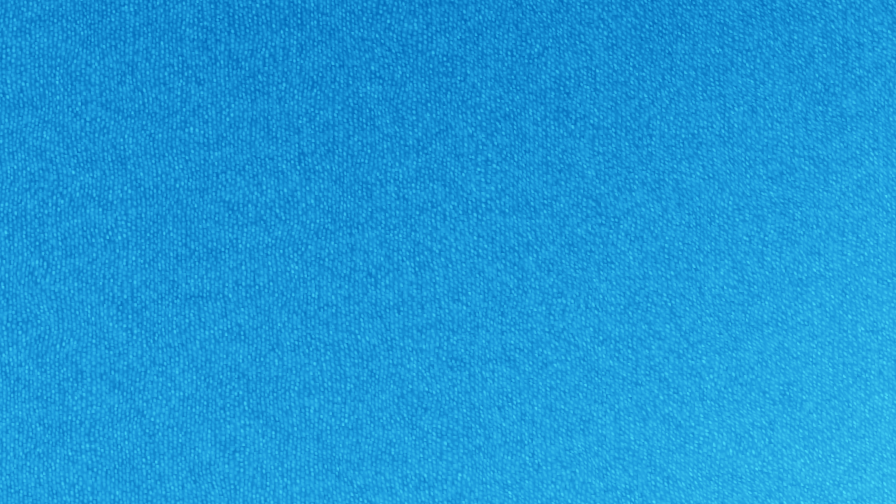
Write a Shadertoy shader that draws this texture.

```glsl
// Fine blue knitted cloth under soft light that brightens toward the lower right.

const vec3 DEEP_BLUE  = vec3(0.06, 0.51, 0.79);
const vec3 CLOTH_BLUE = vec3(0.12, 0.62, 0.87);
const vec3 LIT_BLUE   = vec3(0.21, 0.74, 0.92);
const float MID_TONE = 0.42;            // tone at which CLOTH_BLUE appears

const vec2 STITCHES = vec2(116.0, 108.0); // stitches per canvas height
const float STITCH_JITTER = 0.55;
const float STITCH_RELIEF = 0.48;
const float STITCH_MEAN = 0.38;         // average stitch height, keeps tone level
const float RIB_RELIEF = 0.05;
const float YARN_VARIATION = 0.28;
const float FIBRE_VARIATION = 0.30;
const float FIBRE_SCALE = 190.0;        // loose fibres per canvas height
const float MOTTLE = 0.10;
const float MOTTLE_SCALE = 34.0;
const float WARP = 0.012;
const float WARP_SCALE = 14.0;
const float FLECK_STRENGTH = 0.34;
const float FLECK_MEAN = 0.03;
const int SAMPLES = 3;                  // samples per pixel side
const float TAU = 6.28318;

float hash(vec2 p) {
    return fract(sin(dot(p, vec2(127.1, 311.7))) * 43758.5453);
}

float valueNoise(vec2 p) {
    vec2 cell = floor(p);
    vec2 f = fract(p);
    f = f * f * (3.0 - 2.0 * f);
    float low  = mix(hash(cell), hash(cell + vec2(1.0, 0.0)), f.x);
    float high = mix(hash(cell + vec2(0.0, 1.0)), hash(cell + vec2(1.0, 1.0)), f.x);
    return mix(low, high, f.y);
}

// Broad light: dark at the top centre, brightest at the lower right.
float lightTone(vec2 uv) {
    float down = 1.0 - uv.y;
    float side = uv.x - 0.4;
    return 0.10 + 0.27 * down + 0.62 * side * side + 0.32 * uv.x * down;
}

// Staggered stitches: faint upright ribs at the left, a falling lean at the right.
float stitchTone(vec2 p, float diagonal) {
    vec2 warp = vec2(valueNoise(p * WARP_SCALE), valueNoise(p * WARP_SCALE + 41.0)) - 0.5;
    vec2 grid = (p + WARP * warp) * STITCHES;
    float column = floor(grid.x);
    float tone = -RIB_RELIEF * (1.0 - diagonal) * cos(TAU * grid.x);

    grid.y += 0.5 * mod(column, 2.0);
    vec2 id = vec2(column, floor(grid.y));
    vec2 jitter = vec2(hash(id + 3.7), hash(id + 8.3)) - 0.5;
    vec2 local = fract(grid) - 0.5 + STITCH_JITTER * jitter;
    local.x += mix(0.1, 0.6, diagonal) * local.y;
    float height = smoothstep(0.6, 0.1, length(local * vec2(1.2, 0.9)));

    float yarn = hash(id);
    tone += (height - STITCH_MEAN) * STITCH_RELIEF * (0.6 + 0.8 * yarn);
    tone += (hash(id + 17.1) - 0.5) * YARN_VARIATION;
    tone += (pow(yarn, 8.0) * height - FLECK_MEAN) * FLECK_STRENGTH;
    tone += (valueNoise(p * FIBRE_SCALE) - 0.5) * FIBRE_VARIATION;
    return tone;
}

vec3 clothColour(float tone) {
    vec3 shade = mix(DEEP_BLUE, CLOTH_BLUE, min(tone / MID_TONE, 1.0));
    float lit = max((tone - MID_TONE) / (1.0 - MID_TONE), 0.0);
    return shade + (LIT_BLUE - CLOTH_BLUE) * lit;
}

void mainImage(out vec4 fragColor, in vec2 fragCoord) {
    vec2 uv = fragCoord / iResolution.xy;
    float diagonal = smoothstep(0.1, 0.9, uv.x);

    // Average the fine weave over the pixel.
    float weave = 0.0;
    for (int j = 0; j < SAMPLES; j++) {
        for (int i = 0; i < SAMPLES; i++) {
            vec2 offset = (vec2(i, j) + 0.5) / float(SAMPLES) - 0.5;
            weave += stitchTone((fragCoord + offset) / iResolution.y, diagonal);
        }
    }
    weave /= float(SAMPLES * SAMPLES);

    float mottle = valueNoise(fragCoord / iResolution.y * MOTTLE_SCALE) - 0.5;
    float tone = lightTone(uv) + weave + MOTTLE * mottle;
    fragColor = vec4(clamp(clothColour(tone), 0.0, 1.0), 1.0);
}
```
